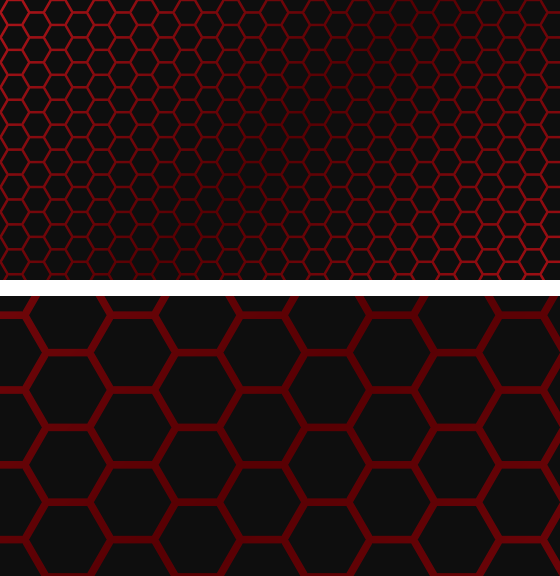
Top, the full canvas; bottom, a detail of the centre.
Give the GLSL for this pattern, as a WebGL 2 fragment shader.

```glsl
#version 300 es
precision highp float;

uniform vec2 u_resolution;
out vec4 fragColor;

const float ROWS = 11.23;                // hexagon heights per canvas height
const float FIRST_COLUMN = 0.0534;       // x of first column centre, canvas heights
const float LINE_WIDTH = 0.102;          // in hexagon heights
const float FADE_POWER = 1.2;            // above 1 widens the dark band
const vec3 CELL_COLOR = vec3(0.054, 0.054, 0.055);
const vec3 START_RED = vec3(0.68, 0.08, 0.10);
const vec3 MIDDLE_RED = vec3(0.345, 0.0, 0.012);
const vec3 END_RED = vec3(0.63, 0.06, 0.08);

const vec2 LATTICE = vec2(1.7320508, 1.0);
const vec2 HEX_NORMAL = vec2(0.8660254, 0.5);

// Distance to the border of the nearest flat-topped hexagon of height 1
float hexBorderDistance(vec2 p) {
    vec2 evenCell = mod(p + 0.5 * LATTICE, LATTICE) - 0.5 * LATTICE;
    vec2 oddCell = mod(p, LATTICE) - 0.5 * LATTICE;
    vec2 local = dot(evenCell, evenCell) < dot(oddCell, oddCell) ? evenCell : oddCell;
    local = abs(local);
    return 0.5 - max(local.y, dot(local, HEX_NORMAL));
}

// Diagonal fade: bright corner, dark middle, bright corner
vec3 lineColor(float t) {
    float fade = pow(abs(2.0 * t - 1.0), FADE_POWER);
    return mix(MIDDLE_RED, t < 0.5 ? START_RED : END_RED, fade);
}

void main() {
    // Canvas heights, measured from the top left
    vec2 uv = gl_FragCoord.xy / u_resolution.y;
    uv.y = 1.0 - uv.y;
    float aspect = u_resolution.x / u_resolution.y;

    // Honeycomb lines
    vec2 p = vec2(uv.x - FIRST_COLUMN, uv.y) * ROWS - vec2(0.0, 0.5);
    float edge = hexBorderDistance(p) - 0.5 * LINE_WIDTH;
    float softness = 0.6 * ROWS / u_resolution.y;
    float line = 1.0 - smoothstep(-softness, softness, edge);

    float diagonal = (uv.x + uv.y) / (aspect + 1.0);
    fragColor = vec4(mix(CELL_COLOR, lineColor(diagonal), line), 1.0);
}
```
